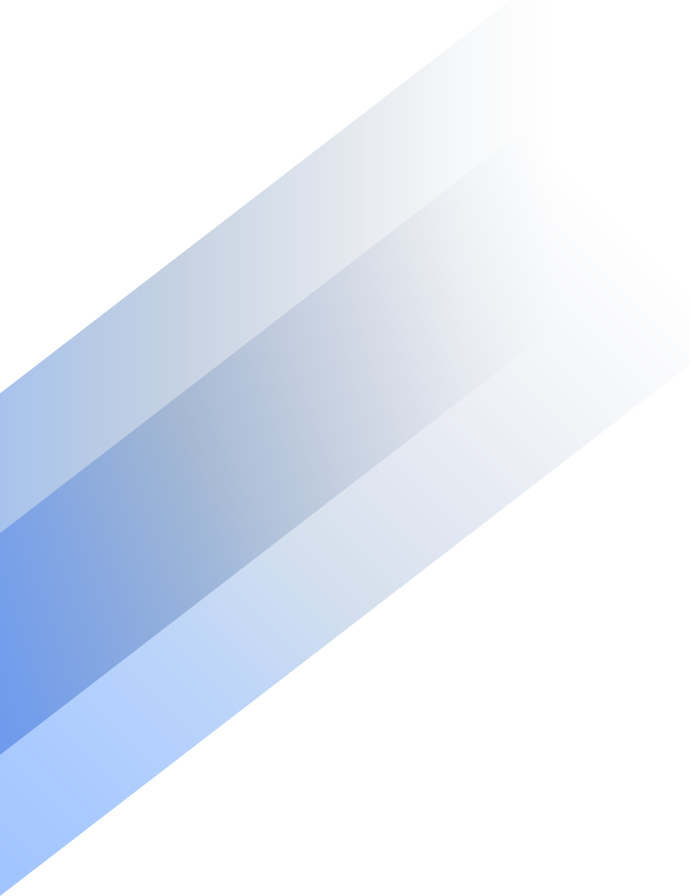
Write a WebGL 2 fragment shader that draws this background.

```glsl
#version 300 es
precision highp float;

uniform vec2 u_resolution;
out vec4 fragColor;

// Lengths are in canvas heights; band limits are heights on the left side
#define SLOPE 0.770
#define UPPER_BAND vec2(0.1575, 0.561)
#define LOWER_BAND vec2(0.0, 0.405)
#define UPPER_FADE_END 0.62
#define LOWER_FADE_END 1.45
#define STOPS 7

// Colour stops, evenly spaced from the left end to the faded end
const vec3 UPPER_COLORS[STOPS] = vec3[STOPS](
    vec3(0.655, 0.765, 0.930), vec3(0.720, 0.792, 0.898),
    vec3(0.778, 0.825, 0.888), vec3(0.845, 0.875, 0.918),
    vec3(0.910, 0.924, 0.943), vec3(0.968, 0.973, 0.978), vec3(1.0));
const vec3 LOWER_COLORS[STOPS] = vec3[STOPS](
    vec3(0.630, 0.765, 1.000), vec3(0.675, 0.800, 1.000),
    vec3(0.742, 0.835, 0.975), vec3(0.832, 0.876, 0.932),
    vec3(0.898, 0.915, 0.950), vec3(0.956, 0.962, 0.974), vec3(1.0));

vec3 ramp(vec3 colors[STOPS], float t) {
    float position = clamp(t, 0.0, 1.0) * float(STOPS - 1);
    int index = min(int(position), STOPS - 2);
    return mix(colors[index], colors[index + 1], position - float(index));
}

// Antialiased coverage of a diagonal strip
float bandMask(vec2 p, vec2 limits, float pixel) {
    float offset = p.y - SLOPE * p.x;
    float inside = min(offset - limits.x, limits.y - offset);
    float edgeDistance = inside / length(vec2(1.0, SLOPE));
    return smoothstep(-0.75 * pixel, 0.75 * pixel, edgeDistance);
}

void main() {
    float pixel = 1.0 / u_resolution.y;
    vec2 p = gl_FragCoord.xy * pixel;

    // The upper strip fades sideways, the lower one towards the top right
    vec3 upper = ramp(UPPER_COLORS, p.x / UPPER_FADE_END);
    vec3 lower = ramp(LOWER_COLORS, (p.x + p.y) / LOWER_FADE_END);

    // Both multiply over white, so the overlap forms the dark centre
    vec3 color = mix(vec3(1.0), upper, bandMask(p, UPPER_BAND, pixel));
    color *= mix(vec3(1.0), lower, bandMask(p, LOWER_BAND, pixel));
    fragColor = vec4(color, 1.0);
}
```
